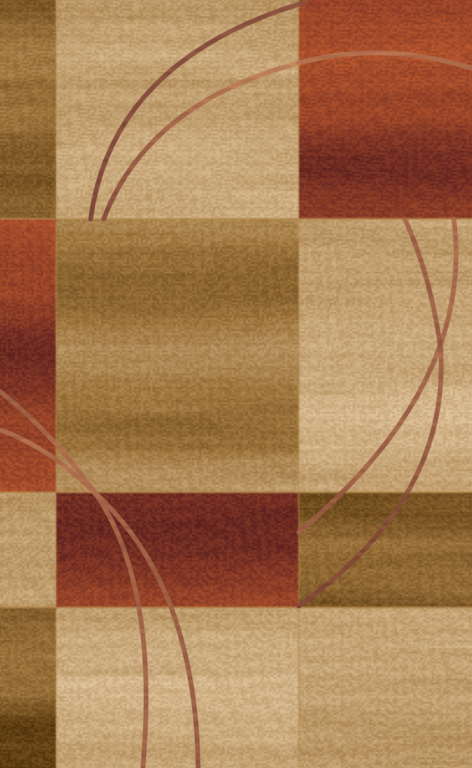
Give the GLSL for this background, as a WebGL 2 fragment shader.

```glsl
#version 300 es
precision highp float;

uniform vec2 u_resolution;
out vec4 fragColor;

#define SEAM_LEFT 0.073
#define SEAM_RIGHT 0.389
#define ROW_HIGH 0.715
#define ROW_MID 0.359
#define ROW_LOW 0.209
#define EDGE 0.0012
#define THREAD_WIDTH 0.0031
#define STREAK 0.26
#define GRAIN 0.24
#define SEGMENTS 20

float hash(vec2 p) {
  return fract(sin(dot(p, vec2(127.1, 311.7))) * 43758.5453);
}

float noise(vec2 p) {
  vec2 i = floor(p), f = fract(p);
  f = f * f * (3.0 - 2.0 * f);
  return mix(mix(hash(i), hash(i + vec2(1, 0)), f.x),
             mix(hash(i + vec2(0, 1)), hash(i + 1.0), f.x), f.y);
}

// Five evenly spaced tones, from the top of a block to its bottom
float tone(float t, float a, float b, float c, float d, float e) {
  float k = mix(a, b, smoothstep(0.0, 0.25, t));
  k = mix(k, c, smoothstep(0.25, 0.5, t));
  k = mix(k, d, smoothstep(0.5, 0.75, t));
  return mix(k, e, smoothstep(0.75, 1.0, t));
}

// Dye ramps
vec3 gold(float k) {
  vec3 umber = vec3(0.37, 0.24, 0.07), ochre = vec3(0.62, 0.46, 0.24);
  vec3 sand = vec3(0.82, 0.70, 0.53);
  return k < 0.5 ? mix(umber, ochre, k * 2.0) : mix(ochre, sand, k * 2.0 - 1.0);
}

vec3 rust(float k) {
  return mix(vec3(0.42, 0.16, 0.13), vec3(0.67, 0.31, 0.17), k);
}

float above(float edge, float v) {
  return smoothstep(edge - EDGE, edge + EDGE, v);
}

vec3 stack(float y, vec3 top, vec3 upper, vec3 lower, vec3 bottom) {
  vec3 c = mix(bottom, lower, above(ROW_LOW, y));
  c = mix(c, upper, above(ROW_MID, y));
  return mix(c, top, above(ROW_HIGH, y));
}

float seam(float d) {
  return 1.0 - smoothstep(0.0006, 0.0026, abs(d));
}

// Curved thread a-b-c whose shade runs from one end to the other
void thread(inout vec3 col, vec2 p, vec2 a, vec2 b, vec2 c, float shadeA, float shadeC) {
  float nearest = 1.0, along = 0.0;
  vec2 last = a;
  for (int i = 1; i <= SEGMENTS; i++) {
    float t = float(i) / float(SEGMENTS);
    vec2 next = mix(mix(a, b, t), mix(b, c, t), t);
    vec2 v = next - last, w = p - last;
    float h = clamp(dot(w, v) / dot(v, v), 0.0, 1.0);
    float d = length(w - v * h);
    if (d < nearest) {
      nearest = d;
      along = t - (1.0 - h) / float(SEGMENTS);
    }
    last = next;
  }
  float shade = mix(shadeA, shadeC, along) + 0.35 * (noise(vec2(p.x * 30.0, p.y * 230.0)) - 0.5);
  vec3 dye = mix(vec3(0.45, 0.23, 0.19), vec3(0.74, 0.48, 0.33), shade);
  float cover = 1.0 - smoothstep(THREAD_WIDTH - EDGE, THREAD_WIDTH + EDGE, nearest);
  col = mix(col, dye, 0.92 * cover);
}

void main() {
  vec2 p = gl_FragCoord.xy / u_resolution.y;
  float y = p.y;

  // Weft streaks and knotted pile
  float column = step(SEAM_LEFT, p.x) + step(SEAM_RIGHT, p.x);
  vec2 q = vec2(p.x * 5.0 + column * 37.0, y + column * 3.0);
  float streak = 0.45 * noise(q * vec2(1, 55)) + 0.35 * noise(q * vec2(1, 170))
               + 0.20 * noise(q * vec2(2, 400)) - 0.5;
  float grain = noise(p * vec2(330, 400)) - 0.5;
  float g = STREAK * streak + GRAIN * grain;
  float r = 1.2 * STREAK * streak + 2.4 * GRAIN * grain;

  // Position inside each row, 0 at its top
  float t1 = (1.0 - y) / (1.0 - ROW_HIGH);
  float t2 = (ROW_HIGH - y) / (ROW_HIGH - ROW_MID);
  float t3 = (ROW_MID - y) / (ROW_MID - ROW_LOW);
  float t4 = (ROW_LOW - y) / ROW_LOW;

  vec3 left = stack(y, gold(g + tone(t1, 0.25, 0.50, 0.42, 0.26, 0.38)),
                       rust(r + tone(t2, 0.90, 0.70, 0.05, 0.65, 0.85)),
                       gold(g + tone(t3, 0.75, 0.78, 0.82, 0.84, 0.80)),
                       gold(g + tone(t4, 0.30, 0.45, 0.42, 0.05, 0.10)));
  vec3 middle = stack(y, gold(g + tone(t1, 0.78, 0.89, 0.82, 0.90, 0.92)),
                         gold(g + tone(t2, 0.60, 0.33, 0.68, 0.40, 0.75)),
                         rust(r + tone(t3, 0.15, 0.02, 0.10, 0.45, 0.80)),
                         gold(g + tone(t4, 0.84, 0.92, 0.97, 0.95, 0.85)));
  vec3 right = stack(y, rust(r + tone(t1, 0.75, 0.95, 0.75, 0.10, 0.55)),
                        gold(g + tone(t2, 0.84, 0.82, 0.90, 0.98, 0.88)),
                        gold(g + tone(t3, 0.15, 0.25, 0.40, 0.40, 0.25)),
                        gold(g + tone(t4, 0.84, 0.88, 0.84, 0.78, 0.78)));
  vec3 col = mix(mix(left, middle, above(SEAM_LEFT, p.x)), right, above(SEAM_RIGHT, p.x));

  // Pale seams between blocks
  float rows = max(seam(y - ROW_HIGH), max(seam(y - ROW_MID), seam(y - ROW_LOW)));
  float columns = max(seam(p.x - SEAM_LEFT), seam(p.x - SEAM_RIGHT));
  col = mix(col, vec3(0.70, 0.53, 0.28), max(0.55 * rows, 0.35 * columns));

  // Sweeping threads: upper pair, right pair, lower left pair
  thread(col, p, vec2(0.118, 0.715), vec2(0.146, 0.922), vec2(0.397, 0.997), 0.1, 0.3);
  thread(col, p, vec2(0.135, 0.715), vec2(0.193, 0.866), vec2(0.389, 0.918), 0.2, 1.1);
  thread(col, p, vec2(0.389, 0.918), vec2(0.499, 0.948), vec2(0.618, 0.910), 0.9, 0.8);
  thread(col, p, vec2(0.591, 0.715), vec2(0.618, 0.499), vec2(0.389, 0.307), 0.7, 0.5);
  thread(col, p, vec2(0.527, 0.715), vec2(0.561, 0.641), vec2(0.574, 0.544), 0.6, 0.5);
  thread(col, p, vec2(0.574, 0.544), vec2(0.585, 0.350), vec2(0.389, 0.211), 0.6, 0.1);
  thread(col, p, vec2(0.000, 0.490), vec2(0.065, 0.440), vec2(0.124, 0.358), 0.6, 0.8);
  thread(col, p, vec2(0.000, 0.440), vec2(0.059, 0.421), vec2(0.124, 0.358), 0.8, 0.8);
  thread(col, p, vec2(0.124, 0.358), vec2(0.207, 0.238), vec2(0.186, 0.000), 0.7, 0.5);
  thread(col, p, vec2(0.124, 0.358), vec2(0.255, 0.238), vec2(0.258, 0.000), 0.7, 0.4);

  fragColor = vec4(clamp(col, 0.0, 1.0), 1.0);
}
```
